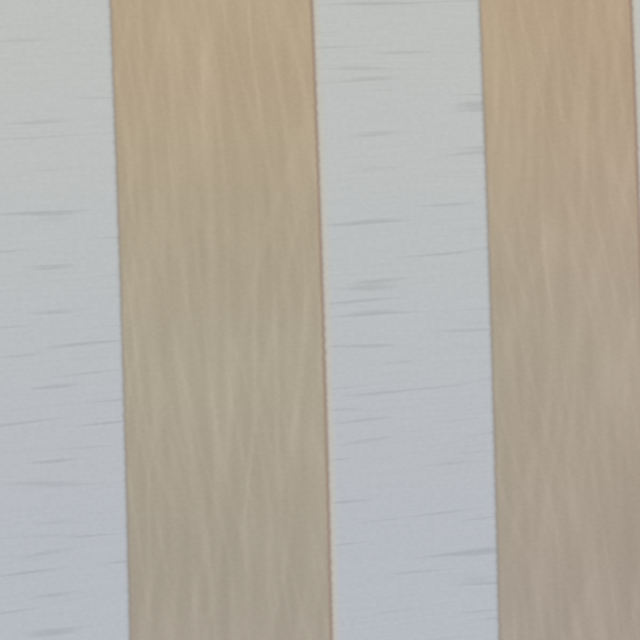
This texture is drawn by a WebGL 2 fragment shader. Its source:

```glsl
#version 300 es
precision highp float;
// Pale woven cloth with two wide, slightly leaning tan stripes on silver white.
// Stripes come from a loop of signed distances; stretched gradient noise adds
// slub threads on the white, watery vertical grain on the tan, and fine weave.
uniform vec2 u_resolution;
out vec4 fragColor;

const int STRIPE_COUNT = 2;
const float FIRST_LEFT = 0.172;    // left edge of the first stripe at the top
const float STRIPE_STEP = 0.577;   // distance between left edges
const float STRIPE_WIDTH = 0.315;
const float WIDTH_LOSS = 0.078;    // each stripe is narrower than the last
const float LEAN = 0.031;          // sideways drift from top to bottom
const float EDGE_SOFTNESS = 0.0022;
const float EDGE_FRAY = 0.0014;
const float SEAM_WIDTH = 0.0035;
const float HALO_WIDTH = 0.006;
const float GRAIN_STRENGTH = 0.034;
const float SLUB_STRENGTH = 0.050;
const float WEAVE_STRENGTH = 0.012;

const vec3 WHITE_TOP = vec3(0.745, 0.755, 0.745);
const vec3 WHITE_BOTTOM = vec3(0.718, 0.735, 0.760);
const vec3 TAN_TOP = vec3(0.710, 0.642, 0.540);
const vec3 TAN_MIDDLE = vec3(0.675, 0.640, 0.565);
const vec3 TAN_BOTTOM = vec3(0.652, 0.618, 0.565);
const vec3 SEAM_LEFT = vec3(0.55, 0.53, 0.52);
const vec3 SEAM_RIGHT = vec3(0.57, 0.47, 0.41);
const vec3 HALO = vec3(0.77, 0.745, 0.69);

vec2 hashGradient(vec2 cell) {
    vec3 q = fract(cell.xyx * vec3(0.1031, 0.1030, 0.0973));
    q += dot(q, q.yzx + 33.33);
    float angle = 6.28318 * fract((q.x + q.y) * q.z);
    return vec2(cos(angle), sin(angle));
}

float gradientNoise(vec2 p) {
    vec2 i = floor(p), f = fract(p);
    vec2 w = f * f * f * (f * (f * 6.0 - 15.0) + 10.0);
    vec2 e = vec2(0.0, 1.0);
    float low = mix(dot(hashGradient(i), f),
                    dot(hashGradient(i + e.yx), f - e.yx), w.x);
    float high = mix(dot(hashGradient(i + e), f - e),
                     dot(hashGradient(i + e.yy), f - e.yy), w.x);
    return mix(low, high, w.y);
}

// Thin pale veins where stretched noise crosses zero
float vein(vec2 p, float slant, vec2 scale) {
    p.x += slant * p.y + 0.025 * gradientNoise(p * vec2(4.0, 3.0) + scale);
    float n = gradientNoise(p * scale + scale.yx);
    return 1.0 - smoothstep(0.0, 0.20, abs(n));
}

float tanGrain(vec2 p) {
    float veins = 0.0;
    for (int i = 0; i < 3; i++) {
        float k = float(i);
        veins += vein(p, 0.16 * (k - 1.0), vec2(21.0 + 7.0 * k, 2.0 + 0.6 * k));
    }
    float streaks = gradientNoise(p * vec2(75.0, 4.0));
    float patches = gradientNoise(p * vec2(7.0, 2.5) + 9.0);
    return 0.33 * veins - 0.35 + 0.5 * streaks + 0.4 * patches;
}

// Thin dark threads that tilt more toward the bottom
float slubThreads(vec2 p) {
    float row = p.y - mix(0.13, 0.02, p.y) * p.x;
    float longThreads = gradientNoise(vec2(p.x * 6.0, row * 85.0));
    float fineThreads = gradientNoise(vec2(p.x * 9.0 + 17.0, row * 190.0));
    return smoothstep(0.22, 0.60, longThreads) + 0.16 * fineThreads;
}

void main() {
    vec2 uv = gl_FragCoord.xy / u_resolution;
    float softness = max(EDGE_SOFTNESS, 0.75 / u_resolution.x);

    // Undo the lean and fray the edges
    float bow = 0.010 * uv.y * (1.0 - uv.y);
    float x = uv.x - LEAN * (1.0 - uv.y) - bow;
    x += EDGE_FRAY * gradientNoise(vec2(uv.x * 4.0, uv.y * 110.0));

    // Two cloth grounds
    vec3 white = mix(WHITE_BOTTOM, WHITE_TOP, smoothstep(0.0, 1.0, uv.y));
    white -= SLUB_STRENGTH * slubThreads(uv);
    vec3 stripe = mix(TAN_BOTTOM, TAN_MIDDLE, smoothstep(0.0, 0.5, uv.y));
    stripe = mix(stripe, TAN_TOP, smoothstep(0.4, 1.0, uv.y));
    stripe += vec3(0.002, -0.012, -0.004) * smoothstep(0.6, 1.0, uv.x);
    stripe += GRAIN_STRENGTH * tanGrain(vec2(x, uv.y));

    // Stripes with a grey left seam, a brown right seam and a cream halo
    vec3 color = white;
    for (int i = 0; i < STRIPE_COUNT; i++) {
        float k = float(i);
        float fromLeft = x - FIRST_LEFT - STRIPE_STEP * k;
        float fromRight = fromLeft - STRIPE_WIDTH + WIDTH_LOSS * k;
        float inside = max(-fromLeft, fromRight);
        float halo = exp(-pow((fromRight - HALO_WIDTH) / HALO_WIDTH, 2.0));
        float seamLeft = exp(-pow(fromLeft / SEAM_WIDTH, 2.0));
        float seamRight = exp(-pow(fromRight / SEAM_WIDTH, 2.0));
        color = mix(color, HALO, 0.65 * halo);
        color = mix(color, stripe, 1.0 - smoothstep(-softness, softness, inside));
        color = mix(color, SEAM_LEFT, 0.45 * seamLeft);
        color = mix(color, SEAM_RIGHT, 0.55 * seamRight);
    }

    // Fine weave over everything
    float weave = gradientNoise(uv * vec2(150.0, 210.0));
    weave += 0.6 * gradientNoise(uv * 90.0 + 31.0);
    fragColor = vec4(color + WEAVE_STRENGTH * weave, 1.0);
}
```
